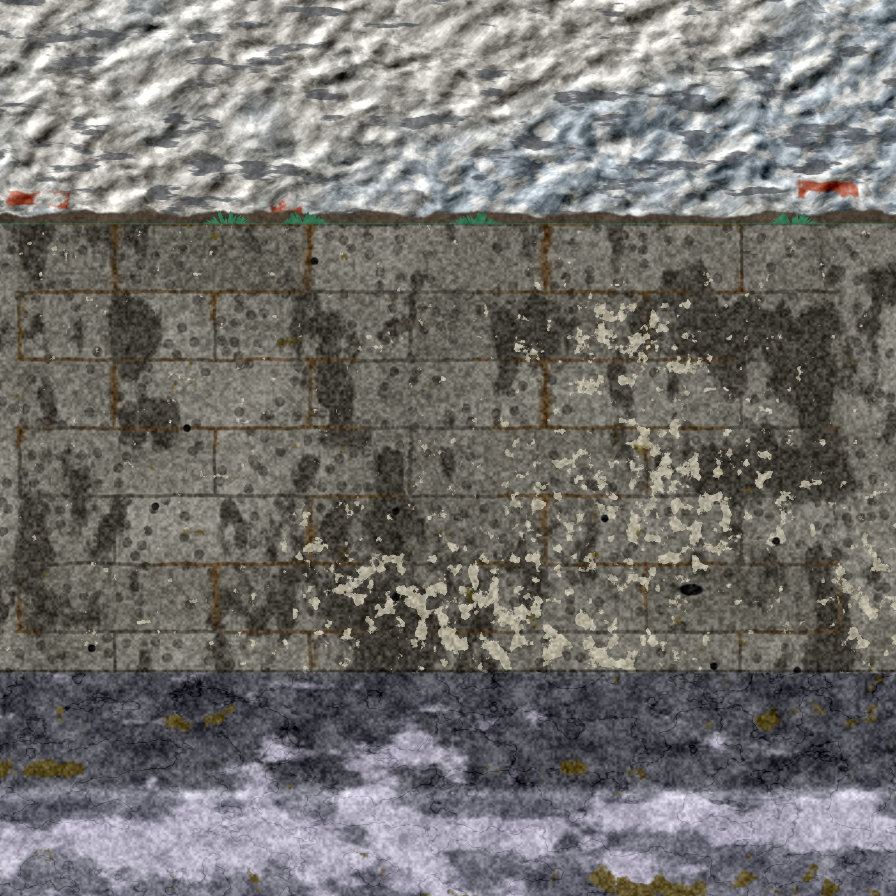
Reproduce this texture procedurally as a WebGL 2 fragment shader.

```glsl
#version 300 es
precision highp float;
// Weathered wall: rough plaster above, stained concrete blocks in running
// bond, mossy footing below. Soft ellipses steer noise and cell thresholds.
uniform vec2 u_resolution;
out vec4 fragColor;

#define WALL_TOP .75
#define WALL_BASE .249
#define COURSE .0759
#define BLOCK .233
#define LEDGE .121
#define GRAIN .16
#define RELIEF 1.15

// Ellipses: centre xy, radii zw
const vec4 STAINS[] = vec4[](
  vec4(.405,.46,.052,.14), vec4(.46,.33,.14,.1), vec4(.83,.62,.12,.06),
  vec4(.82,.47,.11,.06), vec4(.57,.64,.07,.04), vec4(.155,.59,.03,.13));
const vec4 LICHEN[] = vec4[](
  vec4(.716,.41,.065,.04), vec4(.74,.45,.2,.09), vec4(.47,.33,.18,.07),
  vec4(.63,.275,.12,.04), vec4(.97,.29,.05,.07), vec4(.7,.62,.13,.05));
const vec4 PAINT[] = vec4[](
  vec4(.41,.155,.12,.03), vec4(.2,.06,.15,.045), vec4(.42,.065,.13,.045),
  vec4(.93,.075,.11,.04), vec4(.35,.235,.05,.01), vec4(.69,.08,.18,.025));
const vec4 MOSS[] = vec4[](
  vec4(.04,.14,.07,.015), vec4(.21,.2,.07,.015), vec4(.6,.14,.1,.013),
  vec4(.89,.2,.09,.025), vec4(.76,.01,.22,.018), vec4(.787,.268,.043,.022));
const vec4 BRICKS[] = vec4[](
  vec4(.042,.778,.034,.008), vec4(.32,.769,.018,.008), vec4(.925,.789,.034,.009));
const vec4 TUFTS = vec4(.254,.341,.531,.885);
const vec3 RUST = vec3(.31,.22,.11);

float hash(vec2 p) {
  vec3 q = fract(p.xyx * .1031);
  q += dot(q, q.yzx + 33.33);
  return fract((q.x + q.y) * q.z);
}
float noise(vec2 p) {
  vec2 i = floor(p), f = fract(p);
  f *= f * (3. - 2. * f);
  return mix(mix(hash(i), hash(i + vec2(1, 0)), f.x),
             mix(hash(i + vec2(0, 1)), hash(i + 1.), f.x), f.y);
}
float fbm(vec2 p) {
  float sum = 0., amp = .52;
  for (int i = 0; i < 5; i++) {
    sum += amp * noise(p);
    p = 2.03 * p.yx + 7.3;
    amp *= .5;
  }
  return sum;
}
// Distance to the nearest scattered point, and its id
vec2 cells(vec2 p) {
  vec2 best = vec2(9, 0);
  for (int k = 0; k < 9; k++) {
    vec2 c = floor(p) + vec2(k % 3 - 1, k / 3 - 1);
    float d = distance(p, c + .15 + .7 * vec2(hash(c), hash(c + 41.7)));
    if (d < best.x) best = vec2(d, hash(c + 13.1));
  }
  return best;
}
// Soft thresholds
float over(float v, float t, float w) { return smoothstep(t - w, t + w, v); }
float under(float v, float t, float w) { return 1. - over(v, t, w); }
float blob(vec2 p, vec4 e) { p = (p - e.xy) / e.zw; return exp(-dot(p, p)); }
float cover(vec4 list[6], vec2 p) {
  float sum = 0.;
  for (int i = 0; i < list.length(); i++) sum += blob(p, list[i]);
  return min(sum, 1.2);
}
vec2 warp(vec2 p, float f) { return vec2(fbm(p * f), fbm(p * f + 8.)) - .5; }

vec3 plaster(vec2 p) {
  vec2 q = mat2(.95, -.3, .3, .95) * p * vec2(36, 58) + 1.2 * fbm(p * 18.);
  float lit = RELIEF * (fbm(q) - fbm(q + vec2(-.25, .5)));
  float blue = over(fbm(p * 5.), .5, .17);
  vec3 col = mix(vec3(.6,.59,.56), vec3(.53,.57,.6), blue);
  float flake = over(fbm(q * 1.5) - .05 * blue, .51, .07);
  col = mix(col, vec3(.77,.76,.73), flake * .7) + lit;
  float gap = over(fbm(p * vec2(22, 75)), .68, .05);
  col = mix(col, vec3(.27,.28,.3), gap * .7);
  // Exposed bricks
  vec2 w = p + .01 * warp(p, 60.);
  float worn = over(fbm(p * 45.), .38, .08);
  for (int i = 0; i < BRICKS.length(); i++) {
    vec2 d = abs(w - BRICKS[i].xy) - BRICKS[i].zw;
    col = mix(col, vec3(.58,.29,.21) + lit * .6, worn * under(max(d.x, d.y), 0., .002));
  }
  // Soil strip and grass
  float h = p.y - WALL_TOP;
  float depth = .012 + .016 * (fbm(p * vec2(30, 5)) - .5);
  vec3 soil = mix(vec3(.2,.19,.16), vec3(.38,.31,.25), fbm(p * vec2(40, 90)));
  col = mix(col, soil, under(h, depth, .002));
  for (int i = 0; i < 4; i++) {
    float x = p.x - TUFTS[i];
    float blade = .016 * noise(vec2(x / (abs(h) + .012) * 9., i * 7));
    col = mix(col, vec3(.2,.45,.32), under(h, blade * under(abs(x), .02, .012), .0015));
  }
  return col;
}

vec3 blocks(vec2 p) {
  vec2 w = p + .004 * warp(p, 35.);
  float v = (WALL_TOP - w.y) / COURSE, row = floor(v);
  float x = w.x - (mod(row, 2.) < .5 ? .128 : .24);
  float u = (x + .016 * sin(x * 8.99)) / BLOCK;
  float inside = over(p.x, .017, .005) * under(p.x, .938, .006);
  float side = (.5 - abs(fract(u) - .5)) * BLOCK, bed = (.5 - abs(fract(v) - .5)) * COURSE;
  vec3 col = vec3(.425,.415,.38) + .16 * (fbm(p * 14.) - .5) + .05 * (1. - inside);
  col += (hash(vec2(floor(u), row)) - .5) * .07 * inside + .08 * blob(p, vec4(.2,.41,.15,.11));
  // Running stains and droplets
  float wet = cover(STAINS, p) + .6 * under(abs(abs(p.x - .48) - .443), .018, .012);
  float stain = over(.42 * wet + 1.5 * fbm(p * vec2(32, 19)), 1.02, .09);
  vec2 drop = cells(p * 62.);
  float spot = under(drop.x, .35, .07) * step(.72 - .3 * wet, drop.y);
  col = mix(col, vec3(.205,.195,.17), max(stain * .84, spot * .55));
  // Mortar, partly rusted
  float joint = under(min(side, bed), .002, .0013) * inside;
  float rust = over(fbm(p * vec2(13, 11)), .55, .07);
  col = mix(col, mix(vec3(.25,.24,.21), RUST, rust), joint * .8);
  float halo = under(side, .006, .005) * inside * rust * over(fbm(p * 70.), .5, .1);
  col = mix(col, RUST, halo * .75);
  // Lichen flecks and holes
  float limit = mix(.8, .565, min(cover(LICHEN, p), 1.));
  col = mix(col, vec3(.73,.71,.63), .9 * over(fbm(p * 85.), limit, .035));
  vec2 pit = cells(p * 13.);
  float hole = under(pit.x, .055, .015) * step(.9, pit.y);
  return mix(col, vec3(.05), max(hole, over(blob(w, vec4(.772,.342,.026,.012)), .77, .08)));
}

vec3 footing(vec2 p) {
  float rough = fbm(p * vec2(38, 48)) - .5, lower = under(p.y, LEDGE, .008);
  vec3 col = mix(vec3(.28,.28,.31), vec3(.4,.4,.45), lower) + .42 * rough;
  float bare = cover(PAINT, p) + .25 * lower;
  float paint = over(.38 * bare + 1.3 * fbm(p * vec2(17, 30)), 1., .11);
  col = mix(col, vec3(.73,.71,.78) + .3 * rough, paint * .88);
  col -= .13 * under(abs(fbm(p * vec2(22, 32)) - .5), .012, .012);
  return col + .12 * under(abs(p.y - LEDGE + .008), .006, .006);
}

void main() {
  vec2 p = gl_FragCoord.xy / u_resolution;
  float grain = noise(p * 390.) + noise(p * 210.) - 1.;
  float base = p.y - WALL_BASE, top = over(p.y - WALL_TOP, 0., .0015);
  vec3 col = mix(footing(p), blocks(p), over(base, 0., .0015));
  col *= 1. - .45 * under(abs(base - .002), .0015, .0015);
  float moss = over(.44 * cover(MOSS, p) + 1.3 * fbm(p * 42.), 1.08, .07);
  col = mix(col, vec3(.35,.29,.09), moss * .8);
  col = mix(col, plaster(p), top) + grain * GRAIN * (1. - .5 * top);
  fragColor = vec4(clamp(col, 0., 1.), 1);
}
```
